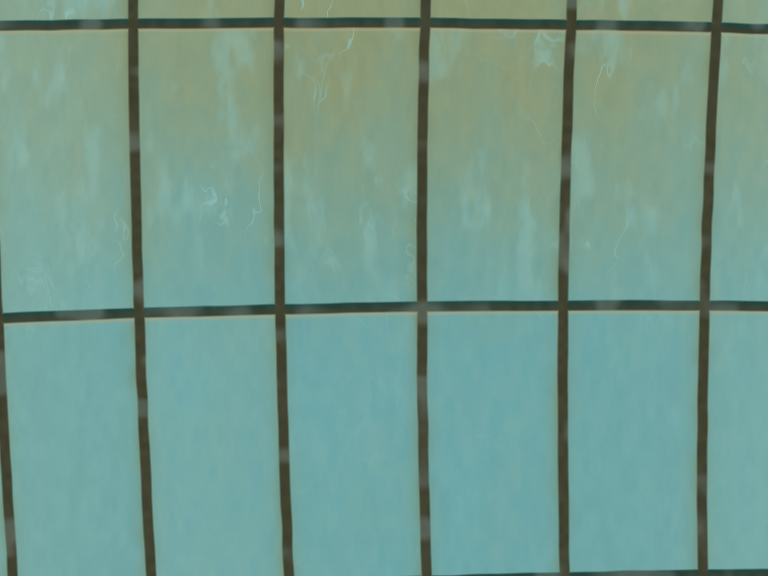
Write a WebGL 1 fragment shader that draws this texture.

```glsl
precision highp float;
// Wall of tall glazed tiles in dark joints, seen with slight lens bend.
// A curved grid gives tile cells; layered value noise adds the olive stain,
// pale wispy veins and the worn patches along the joints.
uniform vec2 u_resolution;

// Lengths are fractions of the canvas height unless noted
const float ASPECT = 4.0 / 3.0;
const float JOINT_HALF = 0.0086;
const float EDGE_SOFT = 0.0024;
const float WOBBLE = 0.0016;
const float VEIN_STRENGTH = 0.62;
const float MOTTLE = 0.55;

const vec3 TEAL = vec3(0.425, 0.650, 0.655);
const vec3 OLIVE = vec3(0.525, 0.592, 0.465);
const vec3 PALE = vec3(0.520, 0.690, 0.650);
const vec3 VEIN = vec3(0.550, 0.740, 0.720);
const vec3 RUST = vec3(0.460, 0.500, 0.350);
const vec3 LIT_RIM = vec3(0.660, 0.630, 0.500);
const vec3 JOINT_BROWN = vec3(0.255, 0.255, 0.190);
const vec3 JOINT_GREEN = vec3(0.140, 0.270, 0.250);
const vec3 JOINT_WORN = vec3(0.400, 0.460, 0.430);

float hash(vec2 p) {
  vec3 h = fract(vec3(p.xyx) * 0.1031);
  h += dot(h, h.yzx + 33.33);
  return fract((h.x + h.y) * h.z);
}

float noise(vec2 p) {
  vec2 i = floor(p), f = fract(p);
  f = f * f * (3.0 - 2.0 * f);
  return mix(mix(hash(i), hash(i + vec2(1.0, 0.0)), f.x),
             mix(hash(i + vec2(0.0, 1.0)), hash(i + 1.0), f.x), f.y);
}

float fbm(vec2 p) {
  float sum = 0.0, amp = 0.5;
  for (int i = 0; i < 4; i++) {
    sum += amp * noise(p);
    p = p * 2.03 + 17.3;
    amp *= 0.5;
  }
  return sum / 0.9375;
}

// Grid coordinates in xy (integers lie on joints), cell size in zw.
// The input runs 0..1 across and 0..1 downwards.
vec4 bentGrid(vec2 uv) {
  float u = uv.x, t = uv.y;
  float pitchX = 0.1906 - 0.0133 * t + 0.0023 * t * t;
  float startX = -0.0174 + 0.0176 * t + 0.0168 * t * t;
  float y = t - 0.0451 + 0.0278 * u - 0.0330 * u * u;
  float pitchY = 0.5156 - 0.0260 * u;
  float row = y / pitchY;
  row = y / (pitchY - 0.0087 * row);
  return vec4((u - startX) / pitchX, row,
              pitchX * ASPECT, pitchY - 0.0174 * row);
}

// Thin bright ridges where warped noise crosses its middle value
float veins(vec2 p) {
  vec2 warp = vec2(fbm(p * 1.3), fbm(p * 1.3 + 41.0)) - 0.5;
  float ridge = abs(fbm(p + 2.2 * warp) - 0.5);
  return 1.0 - smoothstep(0.0, 0.030, ridge);
}

vec3 glaze(vec2 uv, vec2 pos, vec2 id) {
  float seed = hash(id + 7.0);
  vec2 local = pos + 13.0 * vec2(seed, hash(id + 31.0));
  float cloud = fbm(local * vec2(11.0, 5.0)) - 0.5;
  float grain = fbm(local * vec2(70.0, 32.0)) - 0.5;

  // Olive stain fades downwards into clear teal
  float stain = smoothstep(0.68, 0.02, uv.y);
  stain += MOTTLE * cloud * (0.35 + stain) + 0.22 * grain + 0.16 * (seed - 0.5);
  vec3 col = mix(TEAL, OLIVE, clamp(stain, 0.0, 1.1));
  float side = uv.x - 0.55;
  col = mix(col, PALE, min(1.7 * side * side, 0.5));

  // Broken veins and soft milky wisps, strongest near the top
  float upper = mix(0.16, 1.0, smoothstep(0.65, 0.35, uv.y));
  float patches = smoothstep(0.46, 0.72, fbm(local * vec2(9.0, 7.0) + 5.0));
  float wisps = smoothstep(0.56, 0.80, fbm(local * vec2(24.0, 10.0) + 60.0));
  float lines = veins(local * vec2(10.0, 5.5)) * (0.10 + patches);
  col = mix(col, VEIN, min(VEIN_STRENGTH * upper * (lines + 0.6 * wisps), 0.8));
  return col + 0.035 * grain + 0.018 * (seed - 0.5);
}

void main() {
  vec2 uv = gl_FragCoord.xy / u_resolution;
  uv.y = 1.0 - uv.y;
  vec2 pos = uv * vec2(ASPECT, 1.0);
  vec4 grid = bentGrid(uv);
  vec2 id = floor(grid.xy);

  // Signed distances to the nearest joints: right and down are positive
  vec2 d = (grid.xy - floor(grid.xy + 0.5)) * grid.zw;
  d += WOBBLE * (vec2(noise(pos * 23.0), noise(pos * 23.0 + 50.0)) - 0.5);
  vec2 gap = abs(d) - JOINT_HALF;
  float soft = max(EDGE_SOFT, 0.75 / u_resolution.y);

  // Tile face, stained beside its joints and lit along its upper rim
  vec3 col = glaze(uv, pos, id);
  float sideStain = exp(-max(gap.x, 0.0) / 0.010) * (d.x < 0.0 ? 0.60 : 0.28);
  col = mix(col, RUST, sideStain * (0.4 + 0.7 * noise(pos * 26.0)));
  float rim = exp(-pow((d.y - JOINT_HALF - 0.0035) / 0.0028, 2.0));
  col = mix(col, LIT_RIM, 0.60 * rim);

  // Joints: green shadow above, brown below, with rubbed pale patches
  vec2 cover = 1.0 - smoothstep(-soft, soft, gap);
  float fall = smoothstep(-JOINT_HALF, JOINT_HALF, d.y);
  vec3 across = mix(JOINT_GREEN, JOINT_BROWN, fall);
  vec3 joint = mix(across, JOINT_BROWN, cover.x);
  float worn = smoothstep(0.60, 0.88, noise(pos * vec2(19.0, 24.0) + 9.0));
  joint = mix(joint, JOINT_WORN, 0.55 * worn);
  joint += 0.035 * (noise(pos * 75.0) - 0.5);
  col = mix(col, joint, max(cover.x, cover.y));

  gl_FragColor = vec4(clamp(col, 0.0, 1.0), 1.0);
}
```
